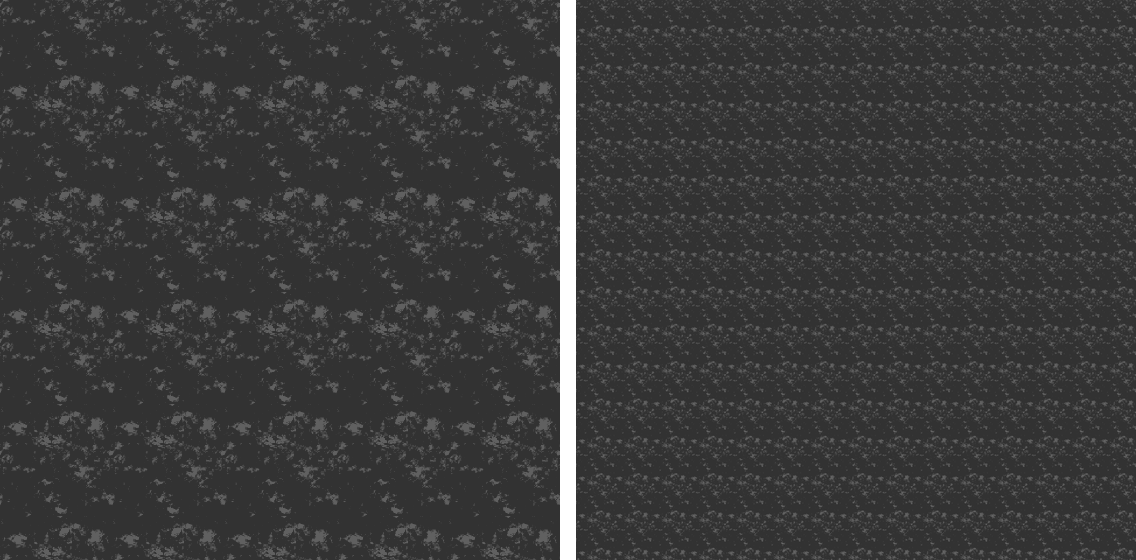
Left: one tile. Right: repeated 3 by 3.
Give the GLSL for this texture, as a WebGL 2 fragment shader.

```glsl
#version 300 es
precision highp float;
// Dark worn surface: five by five tiles of pale flaked patches and fine grain.

uniform vec2 u_resolution;
out vec4 outColor;

// Flaked and grainy patches of one tile: centre, radii
const vec4 FLAKES[9] = vec4[9](
  vec4(.45, .08, .12, .10), vec4(.58, .25, .11, .10), vec4(.44, .53, .075, .055),
  vec4(.87, .19, .08, .07), vec4(.15, .19, .085, .07), vec4(.92, .56, .10, .035),
  vec4(.53, .46, .055, .03), vec4(.45, .69, .08, .009), vec4(.247, .39, .02, .02));
const vec4 GRAINS[8] = vec4[8](
  vec4(.72, .80, .15, .14), vec4(.66, .96, .12, .10), vec4(.82, .98, .07, .10),
  vec4(.98, .87, .06, .13), vec4(.20, .80, .10, .06), vec4(.04, .96, .08, .08),
  vec4(.69, .29, .10, .08), vec4(.44, .94, .07, .09));

float hash(vec2 cell, float seed) {
  return fract(sin(dot(cell, vec2(127.1, 311.7)) + seed) * 43758.5453);
}

// Value noise that wraps once per tile
float noise(vec2 p, float cells, float seed) {
  vec2 i = floor(p * cells), f = fract(p * cells);
  f = f * f * (3.0 - 2.0 * f);
  vec2 a = mod(i, cells), b = mod(i + 1.0, cells);
  return mix(mix(hash(a, seed), hash(vec2(b.x, a.y), seed), f.x),
             mix(hash(vec2(a.x, b.y), seed), hash(b, seed), f.x), f.y);
}

// Shortest offset from a centre on the wrapping tile
vec2 wrapped(vec2 p, vec2 centre) {
  return fract(p - centre + 0.5) - 0.5;
}

float patchAt(vec2 p, vec4 shape) {
  vec2 d = wrapped(p, shape.xy) / shape.zw;
  return exp(-dot(d, d));
}

void main() {
  vec2 p = fract(gl_FragCoord.xy / u_resolution * 5.0);

  // Ragged outlines
  vec2 warp = vec2(noise(p, 14.0, 1.0), noise(p, 14.0, 2.0)) - 0.5;
  warp += 0.6 * (vec2(noise(p, 30.0, 3.0), noise(p, 30.0, 4.0)) - 0.5);
  vec2 q = p + 0.055 * warp;

  float flakes = 0.0, grains = 0.0;
  for (int i = 0; i < 9; i++) flakes = max(flakes, patchAt(q, FLAKES[i]));
  for (int i = 0; i < 8; i++) grains = max(grains, patchAt(q, GRAINS[i]));

  // Slanting scratch
  vec2 s = wrapped(q, vec2(0.54, 0.39));
  s = vec2(dot(s, vec2(0.87, -0.49)), dot(s, vec2(0.49, 0.87))) / vec2(0.14, 0.014);
  flakes = max(flakes, 0.9 * exp(-dot(s, s)));

  // Curved cuts through the largest flake, and a ring cut in the one above it
  float bow = length(wrapped(p + 0.02 * warp, vec2(0.50, 0.22)));
  float cuts = smoothstep(0.2, 0.8, sin(bow * 140.0)) * patchAt(p, vec4(0.45, 0.03, 0.12, 0.07));
  float ring = abs(length(wrapped(q, vec2(0.57, 0.25))) - 0.055);
  cuts += 0.7 * (1.0 - smoothstep(0.004, 0.014, ring));

  // Wear: fine grain against the local cover, with a calmer band
  float fine = 0.42 * noise(p, 26.0, 5.0) + 0.33 * noise(p, 52.0, 6.0) + 0.25 * noise(p, 96.0, 7.0);
  float cover = max(0.52 * flakes, 0.29 * grains) - 0.4 * cuts * flakes;
  cover += 0.14 * (noise(p, 6.0, 8.0) - 0.5);
  cover -= 0.08 * patchAt(vec2(0.0, p.y), vec4(0.0, 0.38, 1.0, 0.08));
  float wear = cover + 1.1 * (fine - 0.5) - 0.27;

  // Charcoal, grey dust, pale flakes
  vec3 color = mix(vec3(0.198), vec3(0.265), smoothstep(-0.05, 0.05, wear));
  color = mix(color, vec3(0.375), smoothstep(0.06, 0.20, wear));
  outColor = vec4(color, 1.0);
}
```
